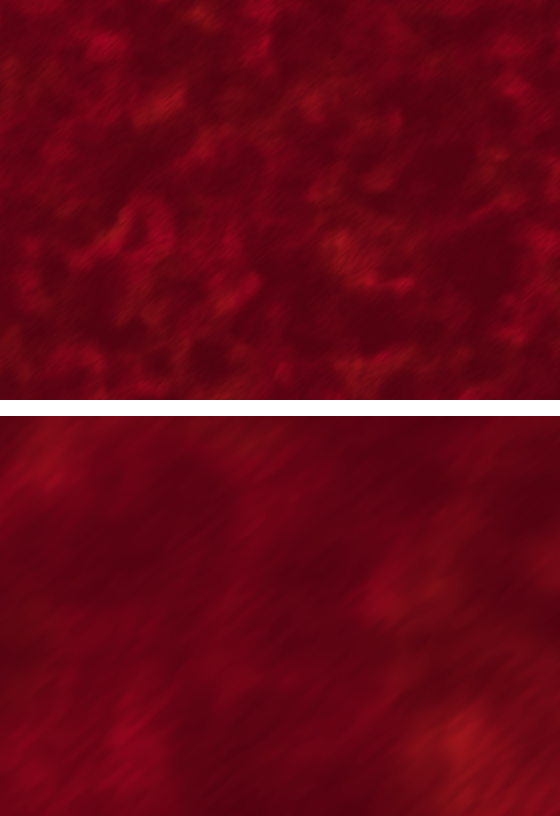
Top, the full canvas; bottom, a detail of the centre.
A Shadertoy shader for this texture:

```glsl
// Deep crimson velvet: soft mottled glows under a fine diagonal nap.

vec3 hash3(vec2 cell) {
    vec3 p = fract(cell.xyx * vec3(0.1031, 0.1030, 0.0973));
    p += dot(p, p.yxz + 33.33);
    return fract((p.xxy + p.yzz) * p.zyx);
}

// Smooth cellular noise: blend of random cell values around jittered centres
float softCells(vec2 p) {
    vec2 cell = floor(p);
    float sum = 0.0, weight = 0.0;
    for (int y = -1; y <= 1; y++) {
        for (int x = -1; x <= 1; x++) {
            vec2 id = cell + vec2(x, y);
            vec3 rnd = hash3(id + 100.0);
            vec2 d = id + 0.15 + 0.7 * rnd.xy - p;
            float w = exp(-4.0 * dot(d, d));
            sum += w * rnd.z;
            weight += w;
        }
    }
    return sum / weight - 0.5;
}

void mainImage(out vec4 fragColor, in vec2 fragCoord) {
    vec2 uv = fragCoord / iResolution.y;

    // Axes along and across the nap, which rises to the right
    vec2 along = vec2(cos(0.72), sin(0.72));
    vec2 q = vec2(dot(uv, along), dot(uv, vec2(-along.y, along.x)));

    // Layered sines bend the blobs out of their grid
    vec2 bend = 0.008 * sin(q.yx * vec2(29.0, 25.0) + 2.0 * sin(q * 13.0));
    vec2 b = q + bend;

    // Mottling at three sizes
    float glow = 0.34 * softCells(b * vec2(7.0, 8.5))
               + 0.58 * softCells(b * vec2(14.5, 18.5) + 17.0)
               + 0.24 * softCells(b * vec2(27.0, 35.0) + 41.0);

    // Fine nap, faded out where the canvas is too small to resolve it
    float nap = softCells(q * vec2(50.0, 175.0) + 63.0);
    nap *= 1.0 - smoothstep(0.55, 0.95, 175.0 / iResolution.y);

    // Bright tail over a dark base, with the peaks eased off
    float swell = exp(4.3 * glow);
    float light = 0.075 * swell / (1.0 + 0.1 * swell);
    float red = 0.31 + light * (1.0 + 0.38 * nap) + 0.018 * nap;

    // Some highlights lean to orange, the others to rose
    float warm = smoothstep(0.0, 0.35, softCells(b * 9.0 + 85.0));
    float lift = max(red - 0.33, 0.0);
    float green = 0.008 + lift * mix(0.05, 0.26, warm);
    float blue = 0.063 + lift * mix(0.21, 0.14, warm);

    fragColor = vec4(red, green, blue, 1.0);
}
```
